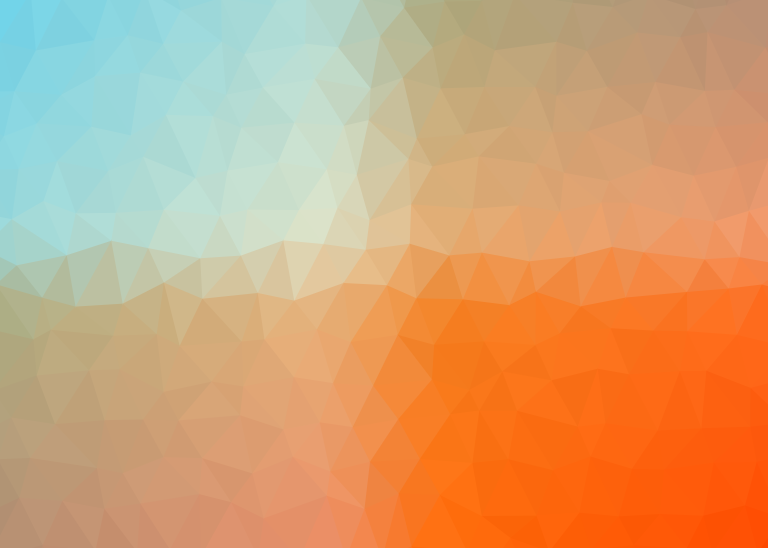
Reproduce this background procedurally as a Shadertoy shader.

```glsl
// Low-poly mosaic of triangles over a four-quadrant gradient, from sky blue to hot orange.

vec2 hash2(vec2 p) {
    return fract(sin(vec2(dot(p, vec2(127.1, 311.7)), dot(p, vec2(269.5, 183.3)))) * 4375.85);
}

// Jittered lattice point, with odd rows shifted by half a cell
vec2 latticePoint(vec2 cell) {
    return cell + vec2(0.5 * mod(cell.y, 2.0), 0.0) + 0.6 * (hash2(cell) - 0.5);
}

vec3 bilinear(vec3 topLeft, vec3 topRight, vec3 lowLeft, vec3 lowRight, vec2 t) {
    return mix(mix(topLeft, topRight, t.x), mix(lowLeft, lowRight, t.x), t.y);
}

// Smooth colour field; uv runs from 0 to 1 with its origin at the lower left
vec3 gradientField(vec2 uv) {
    vec2 q = clamp(vec2(uv.x, 1.0 - uv.y), 0.0, 1.0);
    vec2 near = min(q / 0.42, 1.0);
    vec2 far = max((q - 0.58) / 0.42, 0.0);

    vec3 sky = bilinear(vec3(0.43, 0.82, 0.91), vec3(0.70, 0.86, 0.83),
                        vec3(0.61, 0.85, 0.86), vec3(0.86, 0.89, 0.79), near);
    vec3 sand = bilinear(vec3(0.68, 0.66, 0.49), vec3(0.71, 0.55, 0.45),
                         vec3(0.89, 0.68, 0.46), vec3(0.94, 0.60, 0.42), vec2(far.x, near.y));
    vec3 clay = bilinear(vec3(0.69, 0.68, 0.51), vec3(0.91, 0.69, 0.47),
                         vec3(0.71, 0.56, 0.45), vec3(0.92, 0.56, 0.41), vec2(near.x, far.y));
    vec3 flame = bilinear(vec3(0.96, 0.50, 0.13), vec3(1.0, 0.42, 0.11),
                          vec3(1.0, 0.42, 0.04), vec3(1.0, 0.29, 0.0), far);

    vec2 blend = smoothstep(vec2(0.40, 0.39), vec2(0.60, 0.61), q);
    return bilinear(sky, sand, clay, flame, blend);
}

// Distance to the line a-b, positive on its right side
float edgeDistance(vec2 p, vec2 a, vec2 b) {
    vec2 e = b - a, r = p - a;
    return (r.x * e.y - r.y * e.x) / length(e);
}

// Flat colour of one counterclockwise triangle, with its coverage in alpha
vec4 facet(vec2 p, vec2 a, vec2 b, vec2 c, vec2 extent, float pixel) {
    float d = max(edgeDistance(p, a, b), max(edgeDistance(p, b, c), edgeDistance(p, c, a)));
    float coverage = clamp(0.5 - d / pixel, 0.0, 1.0);
    vec2 centre = (a + b + c) / 3.0;
    float shade = 0.022 * (hash2(centre).x - 0.5);
    return vec4(gradientField(centre / extent) + shade, 1.0) * coverage;
}

void mainImage(out vec4 fragColor, in vec2 fragCoord) {
    float pixel = 13.0 / iResolution.y;
    vec2 p = fragCoord * pixel;
    vec2 extent = iResolution.xy * pixel;
    vec4 sum = vec4(gradientField(p / extent), 1.0) * 1e-4;

    // Split each nearby quad along its shorter diagonal
    for (int y = -2; y <= 1; y++) {
        for (int x = -2; x <= 1; x++) {
            vec2 cell = floor(p) + vec2(x, y);
            vec2 a = latticePoint(cell);
            vec2 b = latticePoint(cell + vec2(1, 0));
            vec2 c = latticePoint(cell + vec2(1, 1));
            vec2 d = latticePoint(cell + vec2(0, 1));
            bool alongAC = distance(a, c) < distance(b, d);
            sum += facet(p, a, b, alongAC ? c : d, extent, pixel);
            sum += facet(p, alongAC ? a : b, c, d, extent, pixel);
        }
    }
    fragColor = vec4(sum.rgb / sum.a, 1.0);
}
```
